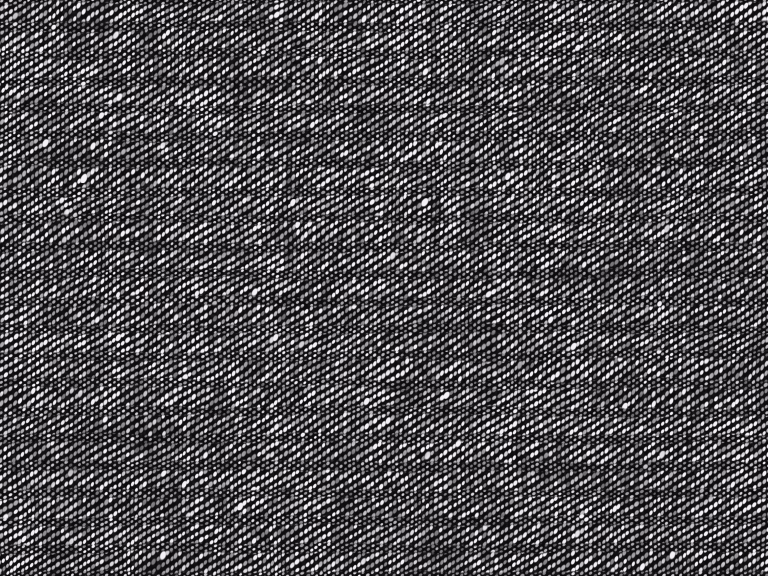
This texture is drawn by a WebGL 2 fragment shader. Its source:

```glsl
#version 300 es
precision highp float;
// Black and white denim: slanted twill floats crossed by bands of small plain-weave dots.

uniform vec2 u_resolution;
out vec4 fragColor;

// Sizes are fractions of the canvas height; float sizes are in thread pitches.
const vec2 THREAD_PITCH = vec2(0.00755, 0.00477);
const float BAND_PICKS = 10.0;
const float PLAIN_START = 0.70;
const float TWILL_PERIOD = 3.0;
const float PLAIN_PERIOD = 2.0;
const vec2 TWILL_SIZE = vec2(0.49, 1.12);
const vec2 PLAIN_SIZE = vec2(0.43, 0.68);
const float FLOAT_TILT = 0.19;
const float PLAIN_DIM = 0.80;
const float SLUB_CHANCE = 0.012;
const float FLECK_CHANCE = 0.0001;
const vec3 DARK_YARN = vec3(0.043, 0.036, 0.046);
const vec3 LIGHT_YARN = vec3(0.955, 0.945, 0.965);
const vec3 FLECK_TINT = vec3(0.90, 0.78, 0.58);
const int SAMPLES = 3;

float hash(vec2 p) {
    vec3 q = fract(p.xyx * 0.1031);
    q += dot(q, q.yzx + 33.33);
    return fract((q.x + q.y) * q.z);
}

float noise(vec2 p) {
    vec2 cell = floor(p);
    vec2 f = fract(p);
    f = f * f * (3.0 - 2.0 * f);
    float low = mix(hash(cell), hash(cell + vec2(1.0, 0.0)), f.x);
    float high = mix(hash(cell + vec2(0.0, 1.0)), hash(cell + 1.0), f.x);
    return mix(low, high, f.y);
}

// One light float of the given column: x is brightness, y is the fleck tint.
vec2 yarnFloat(vec2 uv, float column, float period, vec2 size) {
    float offset = mod(column, period);
    float index = floor((uv.y - offset) / period + 0.5);
    vec2 id = vec2(column, index) + period * 97.0;
    float slub = step(1.0 - SLUB_CHANCE, hash(id + 41.7));
    float fleck = step(1.0 - FLECK_CHANCE, hash(id + 73.1));

    vec2 d = uv - vec2(column + 0.5, offset + index * period);
    d.x += (hash(id + 11.3) - 0.5) * 0.16;
    d.y += (hash(id + 19.9) - 0.5) * 0.34;
    d.x -= FLOAT_TILT * d.y;
    size *= mix(0.84, 1.12, hash(id + 5.5)) * (1.0 + 0.4 * max(slub, fleck));

    float shape = 1.0 - smoothstep(0.55, 1.1, length(d / size));
    float tone = mix(0.52, 1.12, hash(id)) + 0.3 * slub;
    return vec2(shape * tone, shape * fleck);
}

// Both weaves at a point, mixed by the amount of plain weave.
vec2 weave(vec2 uv, float plain) {
    vec2 result = vec2(0.0);
    float middle = floor(uv.x);
    for (int i = -1; i <= 1; i++) {
        float column = middle + float(i);
        vec2 twill = yarnFloat(uv, column, TWILL_PERIOD, TWILL_SIZE);
        vec2 dots = yarnFloat(uv, column, PLAIN_PERIOD, PLAIN_SIZE);
        float endTone = 0.90 + 0.20 * hash(vec2(column, 7.0));
        result = max(result, mix(twill, dots * PLAIN_DIM, plain) * endTone);
    }
    return result;
}

vec3 fabric(vec2 p) {
    // Uneven thread tension bends the weave slightly.
    vec2 bend = vec2(noise(p * vec2(24.0, 9.0)), noise(p * vec2(7.0, 18.0) + 50.0)) - 0.5;
    vec2 uv = p / THREAD_PITCH + bend * vec2(0.9, 1.6);

    // Horizontal bands where the twill gives way to plain weave.
    float raggedness = (noise(p * vec2(30.0, 45.0) + 90.0) - 0.5) * 0.22;
    float band = abs(fract(uv.y / BAND_PICKS) - 0.5) * 2.0 + raggedness;
    float plain = smoothstep(PLAIN_START - 0.1, PLAIN_START + 0.1, band);

    // Soft patches and streaks of yarn thickness.
    float patches = noise(p * vec2(32.0, 22.0) + 130.0) - 0.5;
    float warpStreak = noise(p * vec2(75.0, 5.0) + 170.0) - 0.5;
    float weftStreak = noise(p * vec2(4.0, 80.0) + 210.0) - 0.5;
    float thickness = 1.0 + 0.30 * patches + 0.22 * warpStreak + 0.24 * weftStreak;

    // Fine fibre lint over the dark yarn.
    float lint = noise(p * vec2(310.0, 230.0) + 250.0);
    vec2 yarn = weave(uv, plain);
    float light = clamp(yarn.x * thickness + 0.07 * lint * lint, 0.0, 1.0);
    vec3 color = mix(DARK_YARN, LIGHT_YARN, light);
    return mix(color, color * FLECK_TINT, min(yarn.y, 1.0));
}

void main() {
    // Average a small grid of samples to smooth the fine threads.
    vec3 sum = vec3(0.0);
    for (int y = 0; y < SAMPLES; y++) {
        for (int x = 0; x < SAMPLES; x++) {
            vec2 jitter = (vec2(x, y) + 0.5) / float(SAMPLES) - 0.5;
            sum += fabric((gl_FragCoord.xy + jitter) / u_resolution.y);
        }
    }
    fragColor = vec4(sum / float(SAMPLES * SAMPLES), 1.0);
}
```
